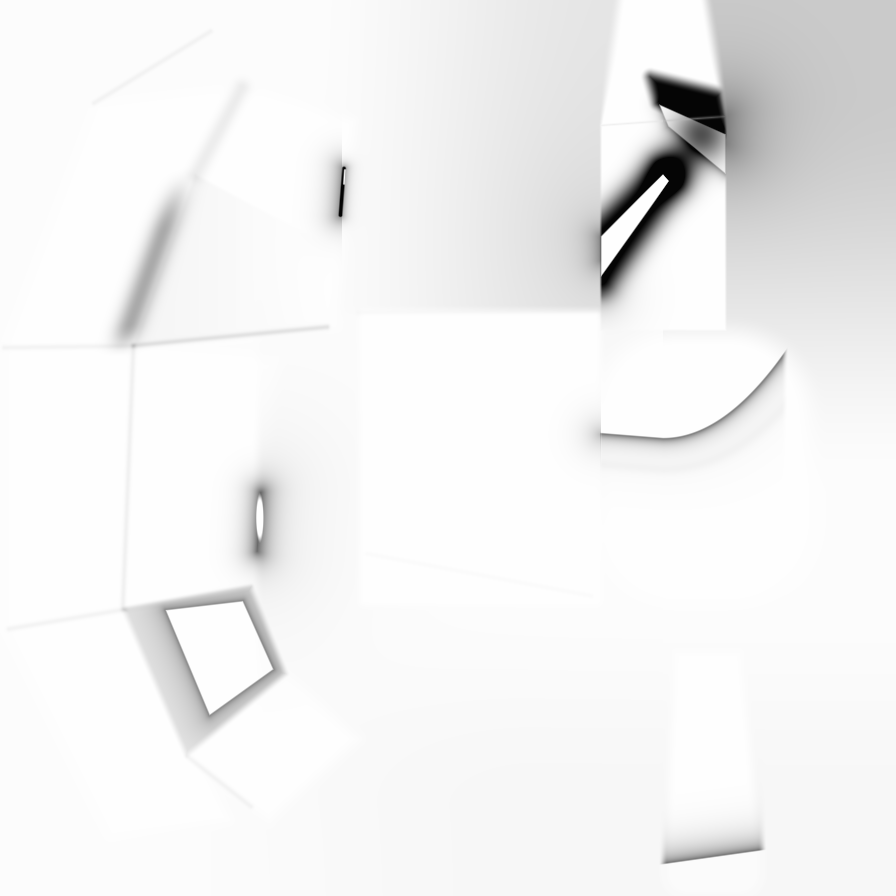
A three.js fragment shader for this texture map:

```glsl
// Draws a pale ambient-occlusion map: white panels, soft grey shadows and dark creases.
varying vec2 vUv;

const float EDGE = .0012;       // smoothing of crisp edges
const float PANEL_SOFT = .012;  // smoothing of pale panels
const float SEAM_WIDTH = .003;
const float FLOOR_SHADE = .022;
const float LEFT_SHADE = .09;
const float RIGHT_SHADE = .2;
const vec3 WHITE = vec3(.998);
const vec3 BLACK = vec3(.02);

// Distance helpers; a line runs from l.xy to l.zw
float line(vec2 p, vec4 l) {
  vec2 q = p - l.xy, d = l.zw - l.xy;
  return length(q - d * clamp(dot(q, d) / dot(d, d), 0., 1.));
}

// Negative to the left of the line
float side(vec2 p, vec4 l) {
  vec2 d = normalize(l.zw - l.xy), q = p - l.xy;
  return q.x * d.y - q.y * d.x;
}

// Convex, counterclockwise quad
float quad(vec2 p, vec4 ab, vec4 cd) {
  vec4 bc = vec4(ab.zw, cd.xy), da = vec4(cd.zw, ab.xy);
  float inside = max(max(side(p, ab), side(p, bc)), max(side(p, cd), side(p, da)));
  float rim = min(min(line(p, ab), line(p, bc)), min(line(p, cd), line(p, da)));
  return inside < 0. ? inside : rim;
}

float roundBox(vec2 p, vec2 halfSize, float radius) {
  vec2 q = abs(p) - halfSize + radius;
  return length(max(q, 0.)) + min(max(q.x, q.y), 0.) - radius;
}

float fill(float d, float w) { return 1. - smoothstep(-w, w, d); }
float glow(float d, float w) { return exp(-max(d, 0.) / w); }
float bell(float d, float w) { return exp(-d * d / (w * w)); }
float seam(vec2 p, float ax, float ay, float bx, float by) {
  return bell(line(p, vec4(ax, ay, bx, by)), SEAM_WIDTH);
}

// Broad shadows behind everything
float backdrop(vec2 p) {
  float left = LEFT_SHADE * smoothstep(.33, .69, p.x) * smoothstep(.64, .66, p.y);
  left += .07 * glow(length(p - vec2(.67, .74)), .09);
  left += .35 * glow(line(p, vec4(.671, .71, .671, .735)), .012);
  float right = RIGHT_SHADE * smoothstep(.45, .9, p.y);
  right += .32 * glow(line(p, vec4(.81, .84, .81, .87)), .035);
  float ground = FLOOR_SHADE * smoothstep(.1, .6, p.x) * smoothstep(.35, .1, p.y);
  return .008 + ground + mix(left, right, step(.74, p.x));
}

// Curved row of panels at the left
float archShade(vec2 p, float shade) {
  float d = quad(p, vec4(.01, .612, .14, .612), vec4(.27, .9, .11, .88));
  d = min(d, quad(p, vec4(.15, .612, .375, .635), vec4(.395, .865, .27, .9)));
  d = min(d, quad(p, vec4(.01, .3, .137, .32), vec4(.145, .612, .01, .612)));
  d = min(d, quad(p, vec4(.137, .32, .28, .345), vec4(.31, .6, .15, .612)));
  d = min(d, quad(p, vec4(.125, .07, .255, .085), vec4(.137, .32, .01, .3)));
  d = min(d, quad(p, vec4(.21, .155, .3, .085), vec4(.4, .175, .32, .25)));
  shade *= 1. - fill(d, PANEL_SOFT);

  // Slanted shadow strip and the tinted panel beside it
  float across = side(p, vec4(.149, .614, .218, .805));
  float along = smoothstep(.6, .64, p.y) * smoothstep(.815, .74, p.y);
  shade += .34 * along * bell(across + .012, .014);
  float tint = quad(p, vec4(.149, .614, .368, .635), vec4(.378, .72, .218, .805));
  shade += .035 * fill(tint, .003) * smoothstep(.4, .15, p.x);
  shade += .07 * bell(line(p, vec4(.218, .805, .27, .902)), .009);

  // Fine seams
  shade += .1 * seam(p, .149, .614, .365, .635);
  shade += .04 * (seam(p, .005, .612, .149, .614) + seam(p, .01, .298, .14, .32));
  shade += .05 * (seam(p, .149, .614, .137, .32) + seam(p, .14, .32, .28, .345));
  shade += .04 * (seam(p, .21, .155, .28, .1) + seam(p, .105, .885, .235, .965));

  // White window in its shaded frame
  float frame = quad(p, vec4(.208, .157, .319, .248), vec4(.28, .345, .138, .32));
  float pane = quad(p, vec4(.234, .202, .305, .253), vec4(.271, .329, .185, .319));
  shade += fill(frame, .005) * (.1 + .22 * glow(pane, .018) + .2 * glow(pane, .003));
  shade *= 1. - fill(pane, EDGE);

  // Two narrow slits
  float upper = line(p, vec4(.384, .812, .38, .76));
  shade += .5 * glow(upper, p.x < .382 ? .011 : .005) + .6 * fill(upper - .002, EDGE);
  shade *= 1. - fill(line(p, vec4(.385, .81, .384, .795)) - .001, EDGE);
  float lower = line(p, vec4(.291, .45, .287, .385));
  shade += .55 * glow(lower, .011) + .08 * glow(lower, .06) * smoothstep(.28, .295, p.x);
  return shade * (1. - fill(length((p - vec2(.29, .422)) * vec2(6, 1)) - .024, .005));
}

// Tall strip with black wedge, blade and bright facet
float towerShade(vec2 p, float shade) {
  float tower = min(quad(p, vec4(.6706, .6315, .81, .6315), vec4(.81, .87, .6706, .86)),
                    quad(p, vec4(.6706, .86, .81, .87), vec4(.785, 1.02, .694, 1.02)));
  float blade = quad(p, vec4(.6706, .691, .747, .798), vec4(.74, .806, .6706, .736));
  float wedge = quad(p, vec4(.734, .886, .812, .85), vec4(.803, .895, .726, .914));
  float facet = quad(p, vec4(.736, .883, .746, .859), vec4(.81, .806, .81, .85));
  float dark = 1.05 * bell(max(blade, 0.), .02) + .25 * glow(length(p - vec2(.671, .67)), .02);
  dark += .75 * bell(line(p, vec4(.748, .808, .785, .846)), .025);
  dark = max(dark, fill(wedge - .003, .009)) + .4 * glow(facet, .005);
  dark = mix(dark, .7 * bell(length(p - vec2(.783, .85)), .03), fill(facet, EDGE));
  dark *= 1. - fill(blade, EDGE);
  return mix(shade, min(dark, 1.), fill(tower, mix(.002, .008, smoothstep(.84, .95, p.y))));
}

// Dome with a curved contact shadow
float domeShade(vec2 p, float shade) {
  shade *= 1. - fill(roundBox(p - vec2(.785, .48), vec2(.118, .15), .09), .02);
  float bend = max(p.x - .74, 0.);
  float curve = .511 + 5.2 * bend * bend + .08 * max(.74 - p.x, 0.);
  float below = (curve - p.y) / sqrt(1. + 108. * bend * bend);
  float span = smoothstep(.669, .672, p.x) * smoothstep(.88, .872, p.x);
  float contact = smoothstep(-EDGE, EDGE, below) * (.5 * glow(below, .005) + .1 * glow(below, .025));
  shade += span * (contact + .025 * bell(below - .035, .006));
  return shade + .25 * glow(length(p - vec2(.67, .515)), .014) * step(p.x, .6706);
}

// Pale post with a dark band above its foot
float postShade(vec2 p, float shade) {
  float post = quad(p, vec4(.742, .036, .849, .051), vec4(.825, .27, .755, .27));
  float foot = roundBox(p - vec2(.796, .035), vec2(.054, .035), .025);
  shade *= 1. - fill(min(post, foot), .009);
  float rise = -side(p, vec4(.742, .036, .849, .051));
  float span = smoothstep(.735, .745, p.x) * smoothstep(.856, .846, p.x);
  shade += span * smoothstep(-EDGE, EDGE, rise) * (.42 * glow(rise, .016) + .2 * glow(rise, .003));
  return shade + .012 * fill(foot, .004) * step(rise, 0.);
}

void main() {
  vec2 p = vUv;
  float shade = archShade(p, backdrop(p));
  // Central square
  shade *= 1. - fill(roundBox(p - vec2(.536, .489), vec2(.134, .164), .005), .007);
  shade += .015 * (seam(p, .4, .651, .668, .653) + seam(p, .41, .382, .66, .335));
  shade = postShade(p, towerShade(p, domeShade(p, shade)));
  gl_FragColor = vec4(mix(WHITE, BLACK, clamp(shade, 0., 1.)), 1.);
}
```
